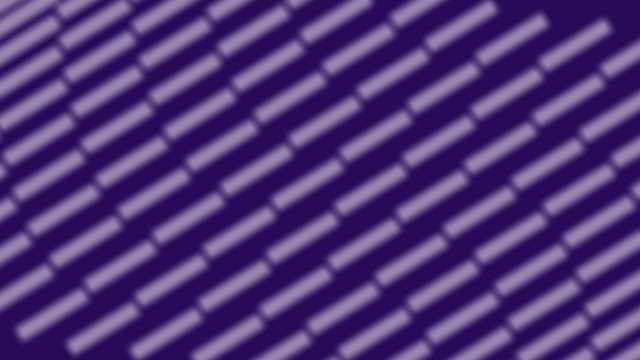
Reproduce this pattern procedurally as a WebGL 2 fragment shader.

```glsl
#version 300 es
precision highp float;
// Soft lilac dashes in slanted lanes that bunch toward two corners, on deep violet.

uniform vec2 u_resolution;
out vec4 fragColor;

// Lengths are fractions of the canvas height.
const vec3 VIOLET = vec3(0.152, 0.042, 0.350);
const vec3 LILAC = vec3(0.590, 0.520, 0.685);

const vec2 LANE_DIR = vec2(0.817, 0.577);   // direction of the lanes
const vec2 LANE_NORMAL = vec2(0.577, -0.817);
const int LANES = 11;                       // lanes on each side of the middle one
const float LANE_RADIUS = 1.076;            // lanes lie as on a cylinder
const float LANE_ANGLE = 0.106;
const float LANE_CENTER = 0.7;
const float LANE_OFFSET = 0.069;

const float PITCH = 0.2318;                 // dash and gap along a lane
const float DASHES_EACH_SIDE = 3.0;         // seven dashes in a lane
const float DASH_TILT = 0.06;               // turn of a dash against its lane
const vec2 DASH_HALF = vec2(0.109, 0.0210);
const float BLUR = 0.0175;

const float SHIFT_START = 0.125;            // stagger from lane to lane
const float SHIFT_SLOPE = -0.044;
const float SHIFT_BEND = 0.463;
const float BEND_CENTER = 0.9;
const float BEND_WIDTH = 2.5;

// Distance of a lane from the canvas center
float lanePosition(float lane) {
    return LANE_OFFSET + LANE_RADIUS * sin(LANE_ANGLE * (lane - LANE_CENTER));
}

// Slide of a lane's dashes along its direction
float laneShift(float lane) {
    return SHIFT_START + SHIFT_SLOPE * lane
         + SHIFT_BEND * tanh((lane - BEND_CENTER) / BEND_WIDTH);
}

// Blurred box, 1 inside and 0 outside
float softDash(vec2 p) {
    float c = cos(DASH_TILT), s = sin(DASH_TILT);
    p = mat2(c, -s, s, c) * p;
    vec2 edge = 1.0 - smoothstep(DASH_HALF - BLUR, DASH_HALF + BLUR, abs(p));
    return edge.x * edge.y;
}

void main() {
    vec2 p = (gl_FragCoord.xy - 0.5 * u_resolution) / u_resolution.y;
    vec2 q = vec2(dot(p, LANE_DIR), dot(p, LANE_NORMAL));

    float glow = 0.0;
    for (int k = -LANES; k <= LANES; k++) {
        float lane = float(k);
        vec2 local = q - vec2(laneShift(lane), lanePosition(lane));
        float nearest = round(local.x / PITCH);
        // Neighbors overlap where their blurred ends meet
        for (int j = -1; j <= 1; j++) {
            float index = nearest + float(j);
            if (abs(index) <= DASHES_EACH_SIDE) {
                glow += softDash(local - vec2(index * PITCH, 0.0));
            }
        }
    }
    fragColor = vec4(mix(VIOLET, LILAC, min(glow, 1.0)), 1.0);
}
```
